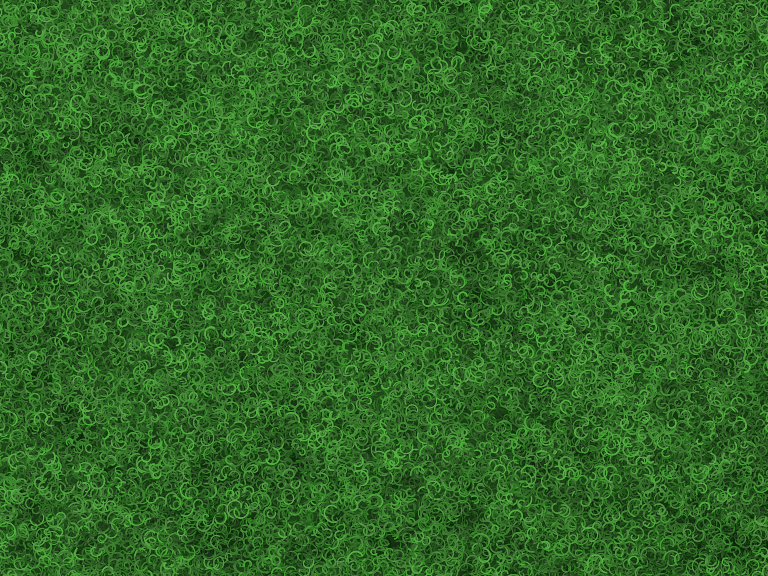
Write a WebGL 2 fragment shader that draws this texture.

```glsl
#version 300 es
precision highp float;

uniform vec2 u_resolution;
out vec4 fragColor;

vec4 hash4(vec3 p) {
    vec4 q = fract(p.xyzx * vec4(0.1031, 0.1030, 0.0973, 0.1099));
    q += dot(q, q.wzxy + 33.33);
    return fract((q.xxyz + q.yzzw) * q.zywx);
}

mat2 rotation(float angle) {
    float c = cos(angle), s = sin(angle);
    return mat2(c, s, -s, c);
}

// Distance to the nearest jittered cell centre
float cellular(vec2 p) {
    vec2 cell = floor(p);
    float nearest = 2.0;
    for (int y = -1; y <= 1; y++) {
        for (int x = -1; x <= 1; x++) {
            vec2 id = cell + vec2(x, y);
            nearest = min(nearest, length(id + hash4(vec3(id + 50.0, 71.0)).xy - p));
        }
    }
    return nearest;
}

// Tufts and broad uneven light across the pile
float pileLight(vec2 p) {
    vec2 warped = p + 0.012 * sin(p.yx * 47.0 + vec2(0.0, 2.0));
    float tufts = 0.30 * (0.5 - cellular(warped * 17.0));
    float broad = sin(p.x * 8.3 + 2.0 * sin(p.y * 5.1)) * sin(p.y * 9.7 + 1.6 * sin(p.x * 6.7));
    return tufts + 0.06 * broad + 0.10 * (p.y - 0.5);
}

// One layer of curled fibres; pile holds tone and greyness
vec2 addFibres(vec2 pile, vec2 p, float layer, float depth, float light, float pixel) {
    float scale = 35.0 + 15.0 * fract(layer * 0.618);
    vec2 grid = rotation(layer * 1.37) * p * scale + 200.0 + layer * 3.7;
    vec2 cell = floor(grid);
    for (int y = -1; y <= 1; y++) {
        for (int x = -1; x <= 1; x++) {
            vec2 id = cell + vec2(x, y);
            vec4 shape = hash4(vec3(id, layer * 7.0 + 1.0));
            vec4 look = hash4(vec3(id, layer * 7.0 + 4.0));

            // Open spiral arc around a jittered centre
            vec2 q = rotation(shape.z * 6.2832) * (grid - id - shape.xy);
            float angle = atan(q.y, q.x);
            float span = mix(2.6, 0.9, shape.w * look.x);
            float radius = mix(0.22, 0.62, shape.w) * (1.0 + 0.15 * angle);
            float dist = abs(length(q) - radius) / scale;
            float ends = smoothstep(0.0, 0.3, span - abs(angle));

            float halfWidth = mix(0.0010, 0.0015, look.y);
            float shadow = ends * (1.0 - smoothstep(0.0, 0.005, dist));
            float cover = ends * (1.0 - smoothstep(halfWidth - 0.5 * pixel, halfWidth + 0.5 * pixel, dist));
            float tone = mix(0.20, 0.78, depth) + 0.95 * (look.z - 0.5) + light;
            pile.x -= 0.07 * shadow;
            pile = mix(pile, vec2(tone, look.w), cover);
        }
    }
    return pile;
}

void main() {
    vec2 p = gl_FragCoord.xy / u_resolution.y;
    float pixel = 1.0 / u_resolution.y;
    float light = pileLight(p);

    // Stack fibres from the shaded base up to the lit tips
    vec2 pile = vec2(0.05 + light, 0.5);
    for (int i = 0; i < 10; i++) {
        pile = addFibres(pile, p, float(i), float(i) / 9.0, light, pixel);
    }

    // Deep to bright green, with some fibres greyer than others
    float tone = clamp(pile.x, -0.25, 1.2);
    vec3 color = mix(vec3(0.10, 0.24, 0.08), vec3(0.30, 0.62, 0.23), tone);
    color += (pile.y - 0.5) * vec3(0.05, -0.02, 0.05);
    fragColor = vec4(clamp(color, 0.0, 1.0), 1.0);
}
```
